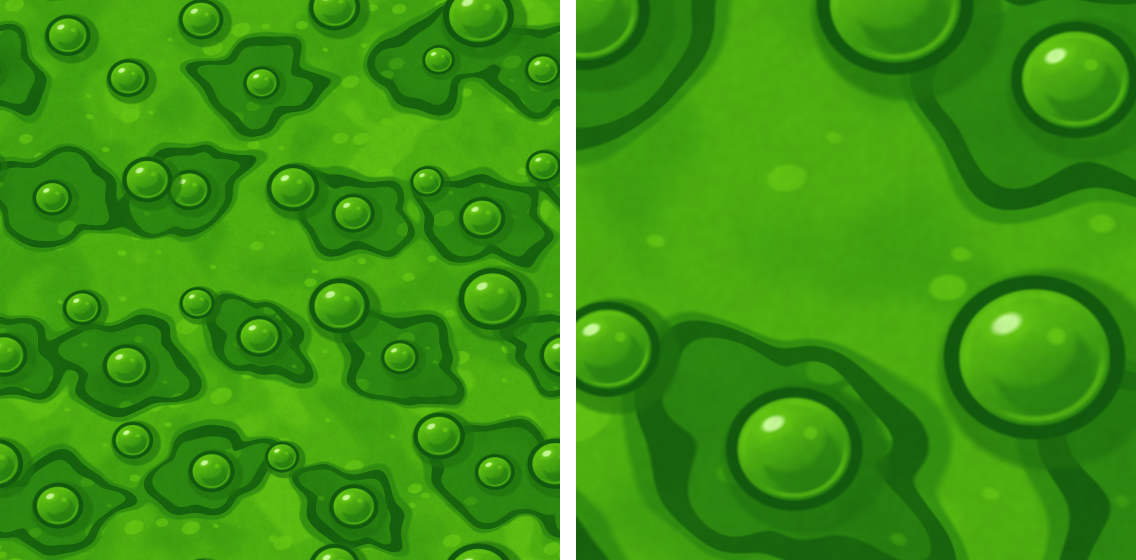
Left, the full canvas; right, a detail of the centre.
Give the GLSL for this texture, as a three.js fragment shader.

```glsl
// Bubbling green slime: wavy-edged dark pools and glossy domes on a mottled,
// speckled ground. Pools and bubbles sit on a jittered, staggered grid that
// wraps, and every noise has a whole period, so the square tiles seamlessly.
varying vec2 vUv;

const vec3 BRIGHT  = vec3(0.39, 0.77, 0.07);
const vec3 LIGHT   = vec3(0.30, 0.68, 0.06);
const vec3 MID     = vec3(0.25, 0.63, 0.06);
const vec3 POOL    = vec3(0.17, 0.53, 0.06);
const vec3 DEEP    = vec3(0.12, 0.44, 0.05);
const vec3 OUTLINE = vec3(0.07, 0.35, 0.05);
const vec3 GLINT   = vec3(0.76, 0.96, 0.58);

const float GRID = 4.0;          // pool sites per side, even for the stagger
const float SPOT_GRID = 16.0;    // speckle cells per side
const float POOL_SHARE = 0.86;   // chance that a site holds a pool
const float RIM_WIDTH = 0.016;
const float HALO_WIDTH = 0.009;
const float WOBBLE = 0.026;
const float EDGE = 0.0013;       // softness of the drawn edges
const float GRAIN = 0.035;

vec2 hash2(vec2 c) {
  vec3 q = fract(c.xyx * vec3(0.1031, 0.1030, 0.0973));
  q += dot(q, q.yzx + 33.33);
  return fract((q.xx + q.yz) * q.zy);
}

float cornerSlope(vec2 cell, vec2 offset, float period) {
  float angle = 6.2832 * hash2(mod(cell, period) + period).x;
  return dot(vec2(cos(angle), sin(angle)), offset);
}

// Gradient noise over the unit square, wrapping after "period" cells
float noise(vec2 uv, float period) {
  vec2 p = uv * period, i = floor(p), f = p - i;
  vec2 u = f * f * f * (f * (f * 6.0 - 15.0) + 10.0), e = vec2(1.0, 0.0);
  return mix(
    mix(cornerSlope(i, f, period), cornerSlope(i + e, f - e, period), u.x),
    mix(cornerSlope(i + e.yx, f - e.yx, period), cornerSlope(i + 1.0, f - 1.0, period), u.x),
    u.y);
}

float fill(float d, float soft) { return 1.0 - smoothstep(-soft, soft, d); }

float smoothMin(float a, float b, float k) {
  float h = max(k - abs(a - b), 0.0) / k;
  return min(a, b) - h * h * k * 0.25;
}

vec2 turn(vec2 p, float a) {
  return vec2(cos(a) * p.x + sin(a) * p.y, cos(a) * p.y - sin(a) * p.x);
}

vec2 siteOf(vec2 cell, float seed) {
  vec2 jitter = hash2(mod(cell, GRID) + seed) - 0.5;
  return cell + 0.5 + vec2(0.5 * mod(cell.y, 2.0), 0.0) + 0.3 * jitter;
}

// Signed distance to the lobed pools
float poolDistance(vec2 uv) {
  vec2 p = uv * GRID;
  float d = 2.0;
  for (int j = -1; j <= 1; j++) for (int i = -2; i <= 2; i++) {
    vec2 cell = floor(p) + vec2(float(i), float(j));
    vec2 h = hash2(mod(cell, GRID) + 31.0);
    if (h.x > POOL_SHARE) continue;
    vec2 q = turn(p - siteOf(cell, 7.0), 1.1 * (h.y - 0.55)) * vec2(0.82, 1.2) + 1e-4;
    float a = atan(q.y, q.x);
    float lobes = 1.0 + 0.12 * cos(4.0 * a + 2.0 * h.x) + 0.06 * cos(7.0 * a + 20.0 * h.y);
    d = smoothMin(d, length(q) - mix(0.33, 0.44, fract(h.x * 17.0)) * lobes, 0.1);
  }
  return d / GRID;
}

// Flat oval speckles
float spots(vec2 uv) {
  vec2 p = uv * SPOT_GRID;
  float cover = 0.0;
  for (int j = -1; j <= 1; j++) for (int i = -1; i <= 1; i++) {
    vec2 cell = floor(p) + vec2(float(i), float(j)), id = mod(cell, SPOT_GRID);
    vec2 h = hash2(id + 53.0);
    vec2 d = turn(p - cell - hash2(id + 83.0), 0.8 * (h.y - 0.5));
    float r = mix(0.06, 0.27, h.y * h.y);
    cover = max(cover, step(h.x, 0.7) * fill(length(d * vec2(0.82, 1.2)) - r, 0.03));
  }
  return cover;
}

// One glossy dome: cast shadow, outline, shaded body, rim light, glints
vec3 paintBubble(vec3 col, vec2 d, float r) {
  vec2 b = d / r * vec2(0.95, 1.05);
  float soft = EDGE / r, l = length(b);
  float lit = dot(b, vec2(-0.5, 0.8));
  col = mix(col, DEEP, 0.65 * fill(length(b - vec2(0.16, -0.15)) - 1.22, 0.07));
  col = mix(col, OUTLINE, fill(l - 1.0, soft));
  vec3 body = mix(POOL, mix(LIGHT, BRIGHT, 0.35), smoothstep(-0.75, 0.6, lit));
  float crescent = fill(length(b - vec2(0.10, -0.14)) - 0.56, 0.06)
                 * (1.0 - fill(length(b - vec2(-0.12, 0.22)) - 0.58, 0.07));
  body = mix(body, mix(POOL, DEEP, 0.35), 0.75 * crescent);
  float rim = fill(abs(l - 0.75) - 0.035, 0.03) * smoothstep(0.1, 0.6, abs(lit));
  body = mix(body, BRIGHT, 0.6 * rim);
  body = mix(body, BRIGHT, 0.8 * fill(length(b - vec2(0.24, 0.26)) - 0.10, 0.04));
  vec2 g = turn(b - vec2(-0.31, 0.41), 0.5);
  body = mix(body, BRIGHT, 0.7 * fill(length(g * vec2(0.7, 1.0)) - 0.23, 0.08));
  body = mix(body, GLINT, fill(length(g * vec2(0.65, 1.0)) - 0.11, 0.04));
  return mix(col, body, fill(l - 0.83, soft));
}

// One layer of bubbles, shifted from the pool sites in grid cells
vec3 paintBubbles(vec3 col, vec2 uv, vec2 shift, float seed, vec2 radii) {
  vec2 p = uv * GRID - shift;
  for (int j = -1; j <= 1; j++) for (int i = -2; i <= 2; i++) {
    vec2 cell = floor(p) + vec2(float(i), float(j));
    float size = hash2(mod(cell, GRID) + seed + 11.0).y;
    col = paintBubble(col, (p - siteOf(cell, seed)) / GRID, mix(radii.x, radii.y, size));
  }
  return col;
}

void main() {
  vec2 warp = vec2(noise(vUv, 11.0), noise(vUv + 0.37, 11.0));

  // Mottled ground with bright streams
  float mottle = noise(vUv + 0.05 * warp, 5.0) + 0.5 * noise(vUv + 0.02 * warp, 13.0);
  vec3 col = mix(MID, LIGHT, smoothstep(-0.22, 0.02, mottle));
  col = mix(col, BRIGHT, 0.6 * smoothstep(0.22, 0.34, mottle));
  float speckle = spots(vUv);
  col = mix(col, BRIGHT, 0.75 * speckle);

  // Pools: outer halo, speckled floor, dark rim
  float d = poolDistance(vUv + WOBBLE * warp);
  float sway = noise(vUv, 9.0);
  col = mix(col, POOL, 0.8 * fill(d - HALO_WIDTH * (1.0 + sway), 2.0 * EDGE));
  vec3 poolFloor = mix(POOL, DEEP, smoothstep(0.0, 0.5, mottle) * 0.5);
  poolFloor = mix(poolFloor, MID, 0.65 * speckle);
  vec3 rim = mix(DEEP, OUTLINE, 0.55 + 0.5 * sway);
  col = mix(col, rim, fill(d, EDGE));
  col = mix(col, poolFloor, fill(d + RIM_WIDTH * (1.0 + 0.6 * sway), EDGE));

  // Bubbles inside the pools, then larger ones between them
  col = paintBubbles(col, vUv, vec2(0.0), 7.0, vec2(0.027, 0.044));
  col = paintBubbles(col, vUv, vec2(0.5, 0.3), 19.0, vec2(0.027, 0.062));

  // Fine painted grain
  col *= 1.0 + GRAIN * (noise(vUv, 160.0) + noise(vUv, 48.0));
  gl_FragColor = vec4(col, 1.0);
}
```
